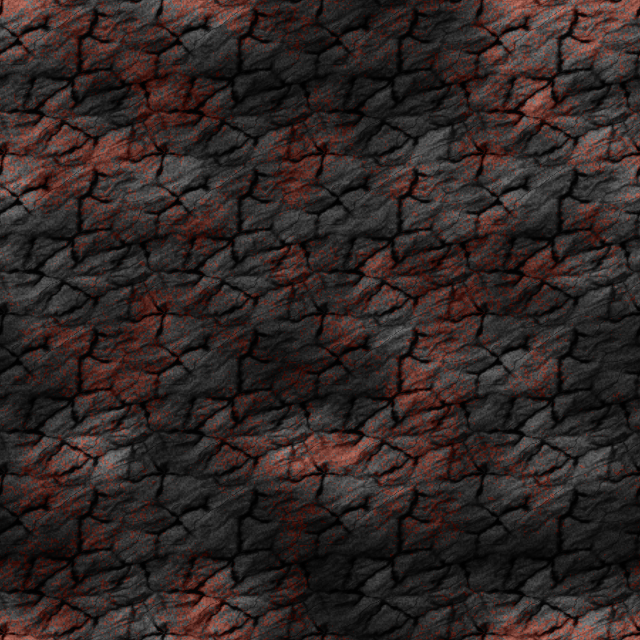
This texture is drawn by a WebGL 2 fragment shader. Its source:

```glsl
#version 300 es
precision highp float;
// Dark cracked rock: a repeating relief of warped Voronoi stones and slanted
// strata, lit from the upper left. Broad light and shade, rust patches and
// fine mineral grain vary freely over the whole canvas.

#define TILES 4.0          // relief repeats per canvas height
#define STONES vec3(4.0, 6.0, 1.0)   // columns, rows, slant per tile
#define STRATA vec3(4.0, 13.0, 6.0)
#define CRACK_WIDTH 0.12   // in stone cells
#define RELIEF 0.055       // strength of directional light
#define BASE_TONE 0.25
#define LIGHT_RANGE 4.3    // contrast of broad light, in stops
#define RUST_LEVEL 0.10    // higher means less rust
#define GRAIN_CELLS 450.0  // grains per canvas height

uniform vec2 u_resolution;
out vec4 fragColor;

vec2 hash2(vec2 p) {
  vec3 q = fract(p.xyx * vec3(0.1031, 0.1030, 0.0973));
  q += dot(q, q.yzx + 33.33);
  return fract((q.xx + q.yz) * q.zy);
}

// A grid is (columns, rows, slant) and repeats over the unit square.
vec2 toGrid(vec2 t, vec3 g) {
  return vec2(t.x * g.x, t.y * g.y - t.x * g.z);
}

vec2 cellHash(vec2 c, vec3 g) {
  float n = floor(c.x / g.x);
  c = vec2(c.x - n * g.x, mod(c.y + n * g.z, g.y));
  return hash2(c + g.xy * 3.7 + 11.0);
}

float noise(vec2 t, vec3 g) {
  vec2 p = toGrid(t, g);
  vec2 c = floor(p), f = p - c;
  f = f * f * (3.0 - 2.0 * f);
  float low = mix(cellHash(c, g).x, cellHash(c + vec2(1, 0), g).x, f.x);
  float high = mix(cellHash(c + vec2(0, 1), g).x, cellHash(c + vec2(1, 1), g).x, f.x);
  return mix(low, high, f.y);
}

float fbm(vec2 t, vec3 g) {
  float sum = 0.0, amp = 0.5;
  for (int i = 0; i < 4; i++) {
    sum += amp * noise(t, g);
    g *= 2.0;
    amp *= 0.5;
  }
  return sum / 0.9375;
}

// Distance to the nearest stone border, and a random value per stone.
vec2 stones(vec2 t) {
  vec2 p = toGrid(t, STONES);
  vec2 c = floor(p), nearest = vec2(0.0);
  float best = 9.0, edge = 9.0, id = 0.0;
  for (int k = 0; k < 9; k++) {
    vec2 n = c + vec2(k % 3 - 1, k / 3 - 1);
    vec2 h = cellHash(n, STONES);
    vec2 d = n + h - p;
    if (dot(d, d) < best) { best = dot(d, d); nearest = d; id = fract(h.x * 7.3 + h.y); }
  }
  for (int k = 0; k < 25; k++) {
    vec2 n = c + vec2(k % 5 - 2, k / 5 - 2);
    vec2 d = n + cellHash(n, STONES) - p;
    vec2 across = d - nearest;
    if (dot(across, across) > 0.0001)
      edge = min(edge, dot(0.5 * (d + nearest), normalize(across)));
  }
  return vec2(edge, id);
}

vec2 warp(vec2 t) {
  vec2 w = vec2(fbm(t, vec3(5, 6, 0)), fbm(t, vec3(6, 5, 0))) - 0.5;
  return t + w * vec2(0.16, 0.09);
}

float height(vec2 t) {
  vec2 w = warp(t);
  return 0.24 * smoothstep(0.0, 0.45, stones(w).x) + 0.75 * fbm(w, STRATA);
}

void main() {
  vec2 uv = gl_FragCoord.xy / u_resolution.y;
  vec2 t = uv * TILES;

  // Relief: directional light, stone tone, ragged cracks that come and go
  const float reach = 0.014;
  float slope = (height(t) - height(t + vec2(-0.6, 1.0) * reach)) / reach;
  float shade = clamp(1.0 + RELIEF * slope, 0.3, 1.6);
  vec2 w = warp(t);
  vec2 stone = stones(w);
  float ragged = stone.x + 0.16 * (fbm(t, vec3(20, 30, 10)) - 0.5);
  float crackDepth = mix(0.15, 0.95, smoothstep(0.3, 0.6, noise(t, vec3(5, 7, 0))));
  float crack = 1.0 - crackDepth * (1.0 - smoothstep(0.0, CRACK_WIDTH, ragged));
  float crease = smoothstep(0.0, 0.05, abs(fbm(w, vec3(3, 8, 3)) - 0.5));
  float relief = shade * crack * mix(0.55, 1.0, crease) * mix(0.82, 1.2, stone.y);

  // Broad light and fine grain, with rolled-off highlights
  float broad = fbm(uv, vec3(6, 7, 0)) - 0.5;
  float light = clamp(exp2(LIGHT_RANGE * broad), 0.3, 2.2);
  float grain = noise(uv, vec3(GRAIN_CELLS, GRAIN_CELLS, 0));
  float speckle = noise(uv, vec3(0.8 * GRAIN_CELLS, 0.8 * GRAIN_CELLS, 0));
  float tone = BASE_TONE * light * relief * mix(0.7, 1.3, grain);
  tone = 0.62 * (1.0 - exp(-tone / 0.62));

  // Rust gathers in patches, mostly on lit faces, broken up by speckle
  float patches = fbm(uv, vec3(13, 17, 0)) - 0.5;
  float rust = patches + 0.6 * broad + 0.75 * (speckle - 0.5) - RUST_LEVEL;
  rust = smoothstep(0.0, 0.12, rust) * smoothstep(0.015, 0.06, tone);
  vec3 rusty = tone * vec3(1.25, 0.93, 0.83) + vec3(0.1, -0.025, -0.035);

  vec3 color = mix(vec3(tone), rusty, rust);
  fragColor = vec4(clamp(color, 0.0, 1.0), 1.0);
}
```
